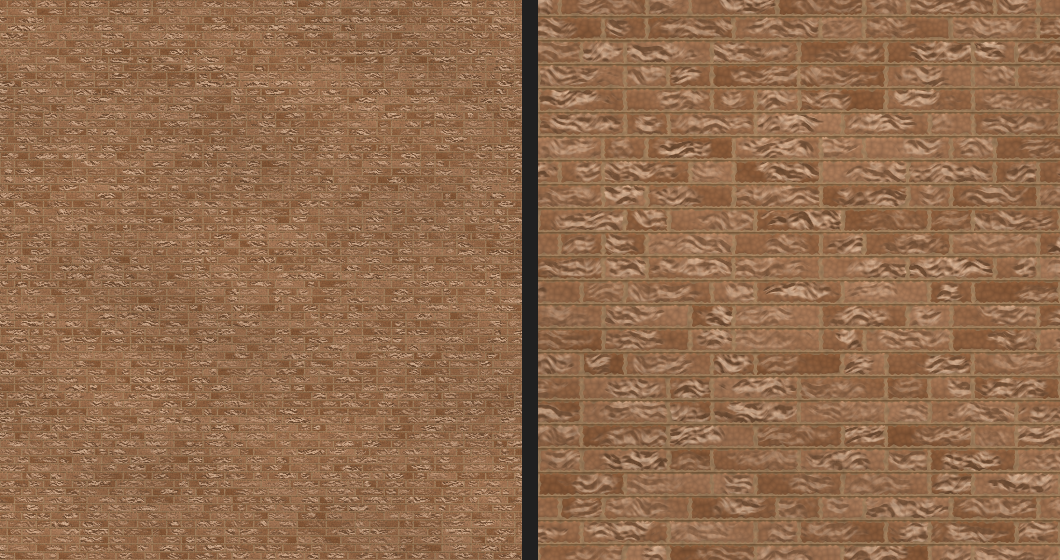
Left: the whole. Right: its middle third, enlarged.
This texture is drawn by a WebGL 1 fragment shader. Its source:

```glsl
precision highp float;
// Wall of slim, hand-formed bricks in a wild bond: each course is cut into
// groups of two stretchers and one header in random order. Warped cellular
// noise, lit from above, forms the pale folded crust on the brick faces.

uniform vec2 u_resolution;

const float COURSES = 70.0;          // brick rows over the height
const float HEADERS = 36.0;          // header widths over the width
const float HEADER_ASPECT = 1.82;    // header width / course height
const float GROUP = 5.0;             // stretcher + stretcher + header
const float JOINT = 0.20;            // mortar width / course height
const float EDGE_WEAR = 0.14;        // raggedness of the brick outline
const float CRUST_DEPTH = 4.2;       // contrast of the folds
const float GRAIN = 0.20;            // fine sandy speckle
const float DRIFT = 0.035;           // slow change of tone over the wall

const vec3 BRICK_DARK = vec3(0.49, 0.32, 0.20);
const vec3 BRICK_LIGHT = vec3(0.62, 0.45, 0.33);
const vec3 CRUST = vec3(0.66, 0.51, 0.40);
const vec3 CRUST_LIT = vec3(0.79, 0.66, 0.55);
const vec3 CREASE = vec3(0.36, 0.24, 0.15);
const vec3 MORTAR = vec3(0.61, 0.48, 0.35);
const vec3 MORTAR_SHADE = vec3(0.45, 0.33, 0.21);

float hash(vec2 p) {
  return fract(sin(dot(p, vec2(127.1, 311.7))) * 4375.85);
}

vec2 hash2(vec2 p) {
  return vec2(hash(p), hash(p + 57.3));
}

// Distance to the nearest scattered cell point.
float cellular(vec2 p) {
  vec2 cell = floor(p);
  float nearest = 4.0;
  for (int j = -1; j <= 1; j++) {
    for (int i = -1; i <= 1; i++) {
      vec2 neighbour = cell + vec2(float(i), float(j));
      vec2 offset = neighbour + hash2(neighbour) - p;
      nearest = min(nearest, dot(offset, offset));
    }
  }
  return sqrt(nearest);
}

// Height of the folded clay: flat, sagging cells at two sizes.
float relief(vec2 p) {
  p.y += 0.20 * sin(p.x * 1.7 + sin(p.y * 2.1)) + 0.08 * sin(p.x * 5.3);
  return cellular(p * vec2(0.9, 2.2)) + 0.55 * cellular(p * vec2(2.6, 4.6) + 9.0);
}

// Start and width of the brick at u within a group, in header widths.
vec2 brickSpan(float u, float headerStart) {
  if (u < headerStart) return vec2(2.0 * floor(u / 2.0), 2.0);
  if (u < headerStart + 1.0) return vec2(headerStart, 1.0);
  float after = headerStart + 1.0;
  return vec2(after + 2.0 * floor((u - after) / 2.0), 2.0);
}

void main() {
  vec2 grid = gl_FragCoord.xy / u_resolution * vec2(HEADERS, COURSES);
  vec2 wall = grid * vec2(HEADER_ASPECT, 1.0);
  float pixel = COURSES / u_resolution.y;

  // Bond: shift each course by half headers, then find the brick.
  float course = floor(grid.y);
  float x = grid.x + 0.5 * floor(10.0 * hash(vec2(course, 3.7)));
  float group = floor(x / GROUP);
  float u = x - group * GROUP;
  float headerStart = 2.0 * floor(3.0 * hash(vec2(group, course)));
  vec2 span = brickSpan(u, headerStart);
  vec2 id = vec2(group * GROUP + span.x, course);

  // Outline: box distance, nibbled by noise.
  vec2 local = vec2((u - span.x - 0.5 * span.y) * HEADER_ASPECT, fract(grid.y) - 0.5);
  vec2 halfSize = 0.5 * (vec2(span.y * HEADER_ASPECT, 1.0) - JOINT);
  vec2 q = abs(local) - halfSize;
  float grain = cellular(wall * 4.3) - 0.5;
  float edge = max(q.x, q.y) + EDGE_WEAR * grain;
  float soft = max(0.45 * pixel, 0.03);
  float brick = 1.0 - smoothstep(-soft, soft, edge);

  // Crust: a random blob per brick with a torn rim.
  vec2 blobCentre = (hash2(id + 11.0) - 0.5) * halfSize * vec2(1.0, 0.5);
  vec2 blobSize = halfSize * vec2(mix(0.55, 1.2, hash(id + 23.0)), 1.05);
  float height = relief(wall);
  float blob = length((local - blobCentre) / blobSize);
  float amount = mix(0.35, 1.0, hash(id + 31.0));
  float patchMask = smoothstep(1.15, 0.70, blob + 0.8 * (height - 0.7)) * amount;
  float light = (height - relief(wall + vec2(0.05, 0.12))) * CRUST_DEPTH;
  light = clamp(light, -1.0, 1.0);

  // Face: tone per brick, pale crust, lit folds and dark creases.
  float tone = 0.9 * hash(id + 5.0) + 0.12 * sin(wall.x * 1.3 + wall.y * 2.9);
  vec3 face = mix(BRICK_DARK, BRICK_LIGHT, clamp(tone, 0.0, 1.0));
  face = mix(face, CRUST, 0.75 * patchMask);
  face = mix(face, CRUST_LIT, 0.9 * patchMask * max(light, 0.0));
  face = mix(face, CREASE, 0.85 * patchMask * max(-light, 0.0));
  float bevel = smoothstep(-0.16, 0.0, q.y) * sign(local.y);
  face *= 1.0 + 0.07 * bevel;

  // Mortar: shaded just below the course above.
  float shade = smoothstep(0.36, 0.48, local.y);
  vec3 mortar = mix(MORTAR, MORTAR_SHADE, 0.85 * shade);

  // Finish: sandy grain and slow layered drift over the wall.
  float drift = sin(grid.x * 0.37 + 1.6 * sin(grid.y * 0.21)) + sin(grid.y * 0.29 + grid.x * 0.16);
  vec3 colour = mix(mortar, face, brick);
  colour *= 1.0 - GRAIN * grain + 0.5 * DRIFT * drift;
  gl_FragColor = vec4(colour, 1.0);
}
```
